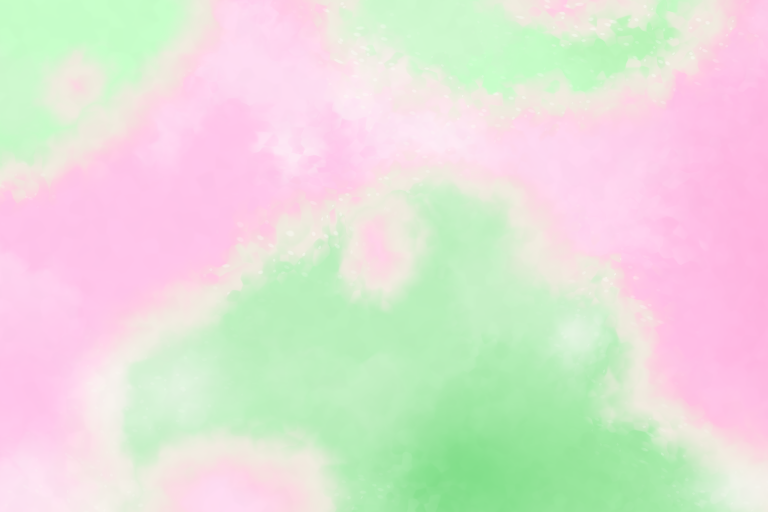
Give the GLSL for this background, as a WebGL 2 fragment shader.

```glsl
#version 300 es
precision highp float;

uniform vec2 u_resolution;
out vec4 fragColor;

vec2 hash2(vec2 p) {
    return fract(sin(vec2(dot(p, vec2(127.1, 311.7)), dot(p, vec2(269.5, 183.3)))) * 43758.5453);
}

float noise(vec2 p) {
    vec2 i = floor(p), f = fract(p);
    f = f * f * (3.0 - 2.0 * f);
    return mix(mix(hash2(i).x, hash2(i + vec2(1, 0)).x, f.x),
               mix(hash2(i + vec2(0, 1)).x, hash2(i + vec2(1, 1)).x, f.x), f.y);
}

float fbm(vec2 p) {
    float sum = 0.0, amp = 0.5;
    for (int i = 0; i < 5; i++) {
        sum += amp * noise(p);
        p = mat2(1.6, 1.2, -1.2, 1.6) * p + 7.3;
        amp *= 0.5;
    }
    return sum;
}

// Soft-edged cells, each with its own random offset in -0.5..0.5
vec2 daubs(vec2 p) {
    vec2 cell = floor(p), sum = vec2(0);
    float total = 0.0001;
    for (int k = 0; k < 9; k++) {
        vec2 id = cell + vec2(k % 3 - 1, k / 3 - 1);
        vec2 d = id + hash2(id) - p;
        float w = exp(-12.0 * dot(d, d));
        sum += w * (hash2(id + 31.7) - 0.5);
        total += w;
    }
    return sum / total;
}

// Sparse small tilted spots
float flecks(vec2 p) {
    vec2 cell = floor(p);
    float spots = 0.0;
    for (int k = 0; k < 9; k++) {
        vec2 id = cell + vec2(k % 3 - 1, k / 3 - 1);
        vec2 rnd = hash2(id + 5.1);
        vec2 d = p - id - hash2(id);
        d = vec2(d.x + d.y * (rnd.y - 0.3), d.y * (0.8 + rnd.y));
        float r = 0.12 + 0.3 * rnd.y;
        spots = max(spots, step(0.6, rnd.x) * (1.0 - smoothstep(r * 0.4, r, length(d))));
    }
    return spots;
}

float blob(vec2 p, vec2 center, vec2 radii) {
    return (1.0 - length((p - center) / radii)) * min(radii.x, radii.y);
}

float glow(vec2 p, vec2 center, vec2 radii) {
    vec2 q = (p - center) / radii;
    return exp(-dot(q, q));
}

float join(float a, float b) {
    float h = max(0.06 - abs(a - b), 0.0) / 0.06;
    return max(a, b) + h * h * 0.015;
}

// Positive inside the green washes
float greenField(vec2 p) {
    float hill = blob(p, vec2(0.74, 0.2), vec2(0.42, 0.36));
    hill = join(hill, blob(p, vec2(0.86, 0.5), vec2(0.17, 0.13)));
    hill = join(hill, blob(p, vec2(0.85, -0.05), vec2(0.68, 0.32)));
    hill = join(hill, blob(p, vec2(0.36, 0.2), vec2(0.15, 0.17)));
    hill = join(hill, blob(p, vec2(1.08, 0.28), vec2(0.17, 0.18)));
    hill = min(hill, -blob(p, vec2(0.44, 0.02), vec2(0.17, 0.1)));
    hill = min(hill, -blob(p, vec2(0.74, 0.51), vec2(0.06, 0.06)));
    float sky = blob(p, vec2(1.01, 1.03), vec2(0.37, 0.25));
    sky = min(sky, -blob(p, vec2(1.12, 1.02), vec2(0.1, 0.06)));
    float corner = blob(p, vec2(0.0, 1.02), vec2(0.37, 0.35));
    corner = min(corner, 0.05 - blob(p, vec2(0.16, 0.81), vec2(0.09, 0.1)));
    return max(hill, max(sky, corner));
}

void main() {
    vec2 p = gl_FragCoord.xy / u_resolution.y;

    // Brush-like displacement, rough in patches
    float rough = smoothstep(0.4, 0.65, fbm(p * 4.0 + 3.0));
    vec2 wander = vec2(fbm(p * 5.0), fbm(p * 5.0 + 19.0)) - 0.5;
    vec2 q = p + 0.09 * wander + 0.03 * daubs(p * 20.0)
           + (0.01 + 0.035 * rough) * daubs(p * 55.0 + 4.0 * wander);
    float field = greenField(q);
    float tone = fbm(q * 5.0 + 11.0);

    // Pink wash
    vec3 pink = mix(vec3(1.0, 0.77, 0.915), vec3(0.995, 0.86, 0.945), smoothstep(0.36, 0.62, tone));
    pink = mix(pink, vec3(0.995, 0.86, 0.945), 0.85 * glow(q, vec2(1.02, 0.69), vec2(0.32, 0.17)));
    pink = mix(pink, vec3(1.0, 0.765, 0.915), 0.8 * glow(q, vec2(0.04, 0.28), vec2(0.2, 0.22)));
    pink = mix(pink, vec3(1.0, 0.7, 0.875), 0.95 * glow(q, vec2(1.53, 0.48), vec2(0.23, 0.5)));
    pink = mix(pink, vec3(1.0, 0.74, 0.91), 0.7 * glow(q, vec2(0.65, 0.7), vec2(0.06, 0.05)));
    pink = mix(pink, vec3(1.0, 0.82, 0.86), 0.7 * smoothstep(-0.09, -0.01, field));

    // Green wash, minty above and deeper below
    vec3 green = mix(vec3(0.73, 0.94, 0.74), vec3(0.78, 0.995, 0.79), smoothstep(0.55, 0.8, p.y));
    green = mix(green, vec3(0.84, 0.95, 0.83), 0.5 * smoothstep(0.45, 0.7, tone));
    green = mix(green, vec3(0.57, 0.895, 0.59), 0.85 * glow(q, vec2(1.08, 0.06), vec2(0.32, 0.2)));
    green = mix(green, vec3(0.48, 0.865, 0.52), 0.8 * glow(q, vec2(0.9, 0.04), vec2(0.14, 0.13)));
    green = mix(green, vec3(0.7, 0.94, 0.69), 0.7 * glow(q, vec2(1.24, 0.93), vec2(0.16, 0.1)));

    // Creamy blend where the washes meet
    vec3 cream = vec3(0.94, 0.92, 0.875);
    vec3 color = mix(pink, cream, smoothstep(-0.055, 0.0, field));
    color = mix(color, green, smoothstep(-0.005, 0.06, field));

    // Pale bloom
    float bloom = glow(q, vec2(0.84, 0.73), vec2(0.08, 0.07)) + glow(q, vec2(0.7, 0.83), vec2(0.07, 0.09))
                + glow(q, vec2(1.13, 0.34), vec2(0.05, 0.06)) + glow(q, vec2(0.36, 0.25), vec2(0.09, 0.1))
                + glow(q, vec2(0.57, 0.68), vec2(0.05, 0.06)) + glow(q, vec2(1.45, 0.05), vec2(0.1, 0.05))
                + glow(q, vec2(0.1, 0.03), vec2(0.15, 0.09)) + glow(q, vec2(0.2, 0.24), vec2(0.07, 0.1));
    color = mix(color, vec3(0.985, 0.965, 0.965), 0.6 * min(bloom, 1.0));

    // Light flecks near the borders
    float border = exp(-pow(field / 0.06, 2.0)) * rough + 0.4 * min(bloom, 1.0);
    color = mix(color, vec3(0.98, 0.985, 0.96), 0.5 * min(border, 1.0) * flecks(p * 48.0 + 3.0 * wander));
    color += 0.012 * daubs(p * 38.0).x;
    fragColor = vec4(clamp(color, 0.0, 1.0), 1.0);
}
```
